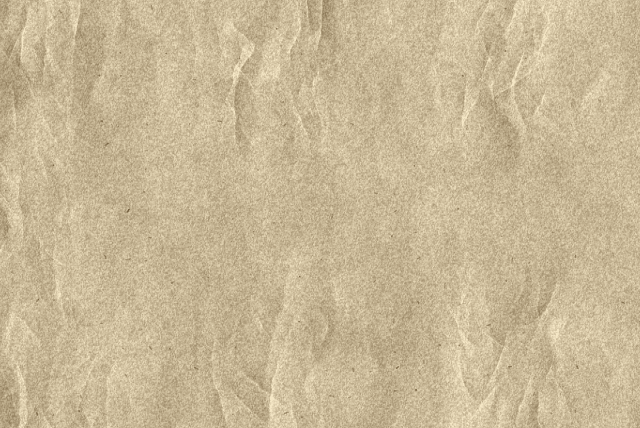
This texture is drawn by a Shadertoy shader. Its source:

```glsl
// Crumpled kraft paper: soft folds, sharp upright creases, fibrous grain and dark flecks.

const vec3 SHADOW_TAN = vec3(0.68, 0.61, 0.48);
const vec3 LIGHT_TAN  = vec3(0.88, 0.82, 0.69);
const float BASE_TONE = 0.54;        // 0 = shadow tan, 1 = light tan
const float FOLD_DEPTH = 0.50;
const float CREASE_DEPTH = 1.15;
const float MOTTLE = 0.45;
const float GRAIN = 0.66;
const float FLECK_DARKNESS = 1.2;
const vec2 BROAD_FOLDS = vec2(5.0, 2.2);    // cells per canvas height
const vec2 SMALL_FOLDS = vec2(15.0, 6.5);
const vec2 LONG_CREASES = vec2(8.0, 3.2);
const vec2 SHORT_CREASES = vec2(12.0, 6.5);
const vec2 FINE_CREASES = vec2(18.0, 9.0);
const vec2 GRAIN_SCALE = vec2(400.0, 310.0);
const float CLUSTER_SPACING = 0.55;
const float LEAN_LEFT = 0.50;        // radians
const float LEAN_RIGHT = -0.55;

vec2 hash2(vec2 p) {
    vec3 q = fract(p.xyx * vec3(0.1031, 0.1030, 0.0973));
    q += dot(q, q.yzx + 33.33);
    return fract((q.xx + q.yz) * q.zy);
}

mat2 rotation(float angle) {
    float c = cos(angle), s = sin(angle);
    return mat2(c, s, -s, c);
}

float valueNoise(vec2 p) {
    vec2 i = floor(p), f = fract(p);
    f = f * f * (3.0 - 2.0 * f);
    float low = mix(hash2(i).x, hash2(i + vec2(1, 0)).x, f.x);
    float high = mix(hash2(i + vec2(0, 1)).x, hash2(i + vec2(1, 1)).x, f.x);
    return mix(low, high, f.y) - 0.5;
}

// Layered sines plus noise bend the straight folds into kinked ones.
vec2 warp(vec2 p) {
    vec2 bend = 0.008 * sin(p.yx * vec2(11.0, 9.0) + 2.0 * sin(p * 5.0));
    bend += 0.032 * vec2(valueNoise(p * 9.0 + 50.0), valueNoise(p * 8.0 + 90.0));
    bend += 0.012 * vec2(valueNoise(p * 25.0 + 130.0), valueNoise(p * 23.0 + 170.0));
    bend.x += 0.006 * valueNoise(p * 58.0 + 210.0);
    return p + bend;
}

// Crumpling gathers in clusters near the top, bottom and left edges.
float crumple(vec2 p) {
    float edge = smoothstep(0.06, 0.30, abs(p.y - 0.5));
    float cluster = smoothstep(-0.5, 0.7, cos(6.2832 * (p.x - 0.09) / CLUSTER_SPACING));
    float left = 0.8 * smoothstep(0.28, 0.04, p.x);
    return max(edge * mix(0.25, 1.0, cluster), left);
}

// Cellular facets: each cell is a slightly domed plane with its own slope.
float facetSlope(vec2 p, float sharpness) {
    vec2 cell = floor(p);
    float slope = 0.0, total = 0.0;
    for (int y = -1; y <= 1; y++)
    for (int x = -1; x <= 1; x++) {
        vec2 id = cell + vec2(x, y);
        vec2 d = p - id - hash2(id + 17.0);
        float weight = exp(-sharpness * dot(d, d));
        slope += weight * (hash2(id + 71.0).x - 0.5 - 0.6 * d.x);
        total += weight;
    }
    return slope / max(total, 1e-12);
}

// Tapered creases: a thin bright ridge with a lit side and a shaded side.
float creases(vec2 p, vec2 grid, float lean, float seed) {
    vec2 cell = floor(p * grid);
    float width = 0.13 / grid.x, sum = 0.0;
    for (int y = -1; y <= 1; y++)
    for (int x = -1; x <= 1; x++) {
        vec2 id = cell + vec2(x, y);
        vec2 place = hash2(id + seed), form = hash2(id + seed + 31.0);
        vec2 look = hash2(id + seed + 63.0);
        vec2 d = p - (id + place) / grid;
        float along = d.y * grid.y / mix(0.35, 0.85, form.x);
        float taper = smoothstep(1.0, 0.1, abs(along));
        float across = d.x - d.y * mix(-lean, lean, form.y);
        float facing = look.x < 0.6 ? -1.0 : 1.0;
        float side = facing * across * inversesqrt(across * across + 3e-6);
        float reach = width * mix(1.3, 0.75, 0.5 + 0.5 * side);
        float relief = side * exp(-abs(across) / reach);
        float ridge = 0.75 * exp(-across * across / 5e-6) * look.y;
        sum += mix(0.1, 1.0, look.y) * taper * (relief * 0.75 + ridge);
    }
    return sum;
}

// Sparse short fibres, each turned its own way.
float flecks(vec2 p, float scale, float share) {
    vec2 id = floor(p * scale);
    vec2 kind = hash2(id + 211.0), turn = hash2(id + 307.0);
    vec2 d = (fract(p * scale) - mix(vec2(0.25), vec2(0.75), turn)) / scale;
    float angle = 6.2832 * kind.y;
    vec2 axis = vec2(cos(angle), sin(angle));
    float halfLength = 0.0045 * turn.x * turn.x;
    float dist = length(d - axis * clamp(dot(d, axis), -halfLength, halfLength));
    return step(kind.x, share) * smoothstep(0.0029, 0.0006, dist) * mix(0.35, 1.0, turn.y);
}

void mainImage(out vec4 fragColor, in vec2 fragCoord) {
    vec2 p = fragCoord / iResolution.y;
    vec2 bent = warp(p);
    float crumpled = crumple(p);

    // Folds
    float tone = BASE_TONE;
    tone += FOLD_DEPTH * mix(0.35, 0.8, crumpled) * facetSlope(bent * BROAD_FOLDS, 9.0);
    tone += FOLD_DEPTH * mix(0.22, 0.9, crumpled) * facetSlope(bent * SMALL_FOLDS + 40.0, 18.0);

    // Creases
    float relief = creases(bent, LONG_CREASES, 0.28, 5.0);
    relief += 0.7 * creases(bent, SHORT_CREASES, 0.5, 113.0);
    relief += 0.6 * creases(rotation(LEAN_LEFT) * bent + 3.0, SHORT_CREASES, 0.4, 171.0);
    relief += 0.5 * creases(rotation(LEAN_RIGHT) * bent + 5.0, FINE_CREASES, 0.5, 251.0);
    tone += CREASE_DEPTH * crumpled * relief;

    // Mottling and grain
    tone += MOTTLE * (0.45 * valueNoise(bent * 10.0) + 0.4 * valueNoise(bent * 31.0 + 7.0));
    vec2 turned = rotation(0.6) * p + 2.0;
    tone += GRAIN * (valueNoise(p * GRAIN_SCALE) + valueNoise(turned * GRAIN_SCALE));
    tone += 0.3 * GRAIN * valueNoise(turned * GRAIN_SCALE * 0.43);

    // Flecks
    tone -= FLECK_DARKNESS * flecks(p, 19.0, 0.28);
    tone -= 0.3 * FLECK_DARKNESS * flecks(p + 3.7, 43.0, 0.25);

    fragColor = vec4(mix(SHADOW_TAN, LIGHT_TAN, clamp(tone, -1.2, 1.4)), 1.0);
}
```
